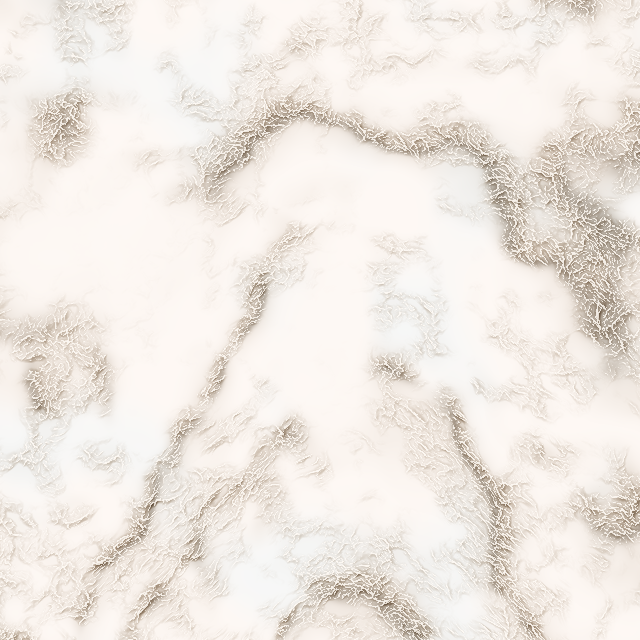
Give the GLSL for this texture, as a Shadertoy shader.

```glsl
// Pale shaded relief: long arching mountain belts with thin bright crests
// between smooth plains. Warped bands along a flow field place the belts;
// the slope and creases of folded gradient noise lay down the brown ink.

const vec3 WARM_PAPER = vec3(0.995, 0.973, 0.957);
const vec3 COOL_PAPER = vec3(0.968, 0.970, 0.968);
const vec3 CREST_LIGHT = vec3(1.0, 0.984, 0.965);
const vec3 INK_ABSORPTION = vec3(1.0, 1.24, 1.55);
const vec3 SHADOW_ABSORPTION = vec3(1.0, 1.08, 1.2);
const float BELTS_PER_CANVAS = 4.6;

vec2 cellGradient(vec2 cell) {
    float angle = 6.2832 * fract(sin(dot(cell, vec2(127.1, 311.7))) * 43758.5);
    return vec2(cos(angle), sin(angle));
}

float gradientNoise(vec2 p) {
    vec2 i = floor(p), f = p - i;
    vec2 u = f * f * f * (f * (f * 6.0 - 15.0) + 10.0);
    vec2 e = vec2(0.0, 1.0);
    float a = dot(cellGradient(i), f);
    float b = dot(cellGradient(i + e.yx), f - e.yx);
    float c = dot(cellGradient(i + e.xy), f - e.xy);
    float d = dot(cellGradient(i + e.yy), f - e.yy);
    return mix(mix(a, b, u.x), mix(c, d, u.x), u.y);
}

float bell(float x, float width) {
    return exp(-x * x / (width * width));
}

// Second coordinate is constant along arches that steepen towards the bottom
vec2 flowCoords(vec2 p) {
    float arch = 0.5 * (1.0 - bell(p.x - 0.56, 0.28));
    return vec2(p.x, p.y + (1.0 - p.y) * arch);
}

// Soft elliptical area, 1 in the middle and 0 outside
float plain(vec2 p, vec2 centre, vec2 radius) {
    return 1.0 - smoothstep(0.4, 1.2, length((p - centre) / radius));
}

// Signed distance to the nearest of the wandering belt lines
float beltDistance(vec2 p, vec2 flow) {
    float bend = 1.3 * gradientNoise(flow * vec2(2.2, 2.8) + 6.3)
               + 0.35 * gradientNoise(p * 8.0 + 1.7);
    float band = fract(flow.y * BELTS_PER_CANVAS + bend) - 0.5;
    return band / BELTS_PER_CANVAS + 0.016 * gradientNoise(p * 24.0 + 5.0);
}

// Sum of folded noise: sharp branching crests, smooth valleys
float ridges(vec2 p) {
    float sum = 0.0, weight = 0.5;
    mat2 turn = mat2(0.8, 0.6, -0.6, 0.8);
    for (int i = 0; i < 4; i++) {
        sum += weight * (1.0 - 2.2 * abs(gradientNoise(p)));
        p = turn * p * 1.9 + 17.3;
        weight *= 0.56;
    }
    return sum;
}

float elevation(vec2 p, float cover) {
    vec2 warp = vec2(gradientNoise(p * 20.0), gradientNoise(p * 20.0 + 31.0));
    vec2 q = mix(p, flowCoords(p), 0.35) * vec2(0.9, 1.15) + 0.012 * warp;
    return cover * max(ridges(q * 24.0) + min(cover, 0.55) - 0.75, 0.0);
}

void mainImage(out vec4 fragColor, in vec2 fragCoord) {
    vec2 p = fragCoord / iResolution.y;
    vec2 flow = flowCoords(p);

    // Open ground without mountains, with a wavering border
    vec2 drift = vec2(gradientNoise(p * 6.0 + 40.0), gradientNoise(p * 6.0 + 50.0));
    vec2 ground = p + 0.08 * drift;
    float open = max(plain(ground, vec2(0.14, 0.6), vec2(0.25, 0.18)),
                     plain(ground, vec2(0.52, 0.45), vec2(0.07, 0.25)));
    float land = 1.0 - 0.95 * open;

    // Narrow belts, broken up lengthwise by a gate
    float line = beltDistance(p, flow);
    float gate = land * smoothstep(-0.25, 0.2, gradientNoise(flow * vec2(3.0, 5.0) + 8.6)
                                   + 0.45 * gradientNoise(p * 14.0 + 2.1));
    float belt = gate * bell(line, 0.023);
    float shade = gate * bell(line + 0.017, 0.017);
    float haze = gate * bell(line + 0.01, 0.055);

    // Low hills in small clusters fill part of the rest
    float hillNoise = gradientNoise(flow * vec2(4.0, 6.0) + 21.4)
                    + 0.8 * gradientNoise(p * 18.0 + 4.4);
    float hills = 0.38 * land * smoothstep(-0.2, 0.4, hillNoise);
    float cover = min(belt + hills, 1.0);

    // Slope and crease of the relief
    vec2 e = vec2(0.002, 0.0);
    float mid = elevation(p, cover);
    float east = elevation(p + e.xy, cover), west = elevation(p - e.xy, cover);
    float north = elevation(p + e.yx, cover), south = elevation(p - e.yx, cover);
    vec2 slope = vec2(east - west, north - south) / (2.0 * e.x);
    float crest = smoothstep(0.012, 0.07, 4.0 * mid - east - west - north - south);

    // Ink on slopes and in belts, shadow on one side, bright crests
    float ink = 0.0038 * length(slope) + 0.002 * dot(slope, vec2(-0.6, 0.8));
    ink = max(ink, 0.0) + 0.08 * belt + 0.05 * haze + 0.045 * hills;
    float shadow = 0.24 * shade * shade * (0.35 + 0.65 * belt);
    float keep = 1.0 - 0.85 * crest;

    float cool = smoothstep(-0.05, 0.5, gradientNoise(p * 5.0 + 13.0) + 0.3 * hills);
    vec3 paper = mix(WARM_PAPER, COOL_PAPER, cool * land);
    paper = mix(paper, CREST_LIGHT, crest);
    vec3 color = paper * exp(-keep * (ink * INK_ABSORPTION + shadow * SHADOW_ABSORPTION));
    fragColor = vec4(color, 1.0);
}
```
